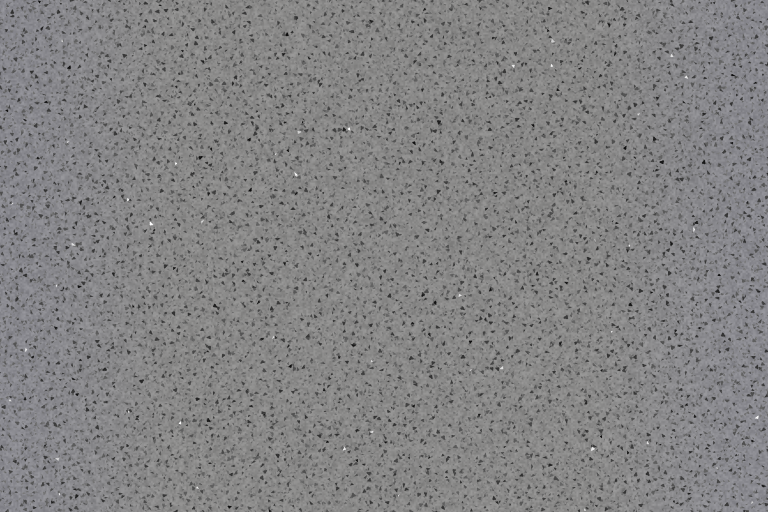
Reproduce this texture procedurally as a WebGL 2 fragment shader.

```glsl
#version 300 es
precision highp float;
precision highp int;
// Grey quartz slab: a finely grained base sprinkled with small dark chips
// and a few bright sparkles. Each fleck layer is a jittered grid of randomly
// turned, uneven ellipses, laid over two octaves of value noise.

uniform vec2 u_resolution;
out vec4 outColor;

const float TAU = 6.2831853;

// Integer hash: three random values in 0..1 for a cell and a seed
vec3 hash3(ivec2 cell, int seed) {
    uvec3 v = uvec3(ivec3(cell, seed)) * 1664525u + 1013904223u;
    v.x += v.y * v.z;
    v.y += v.z * v.x;
    v.z += v.x * v.y;
    v ^= v >> 16u;
    v.x += v.y * v.z;
    v.y += v.z * v.x;
    v.z += v.x * v.y;
    return vec3(v >> 8u) / 16777216.0;
}

// Smooth value noise in 0..1
float valueNoise(vec2 p, int seed) {
    ivec2 cell = ivec2(floor(p));
    vec2 f = fract(p);
    f = f * f * (3.0 - 2.0 * f);
    float bottom = mix(hash3(cell, seed).x, hash3(cell + ivec2(1, 0), seed).x, f.x);
    float top = mix(hash3(cell + ivec2(0, 1), seed).x, hash3(cell + ivec2(1, 1), seed).x, f.x);
    return mix(bottom, top, f.y);
}

// Approximate signed distance to an ellipse with an uneven outline
float chipDistance(vec2 d, vec2 radii, float angle, float phase) {
    float c = cos(angle), s = sin(angle);
    vec2 q = vec2(c * d.x + s * d.y, c * d.y - s * d.x) / radii;
    float outline = 1.0 + 0.22 * sin(3.0 * atan(q.y, q.x + 1e-5) + phase);
    return (length(q) - outline) * radii.y;
}

// Scatters flecks over a colour; sizes and softness are in cell units
vec3 scatterFlecks(vec3 color, vec2 p, float cells, int seed, float chance,
                   vec2 sizeRange, vec2 toneRange, float pixel) {
    vec2 grid = p * cells;
    ivec2 home = ivec2(floor(grid));
    float soft = 0.65 * pixel * cells;
    for (int y = -1; y <= 1; y++) {
        for (int x = -1; x <= 1; x++) {
            ivec2 cell = home + ivec2(x, y);
            vec3 place = hash3(cell, seed);
            if (place.z > chance) continue;
            vec3 shape = hash3(cell, seed + 1);
            vec3 look = hash3(cell, seed + 2);
            float size = mix(sizeRange.x, sizeRange.y, shape.x);
            vec2 radii = size * vec2(1.0, mix(0.45, 0.85, shape.y));
            vec2 offset = grid - vec2(cell) - place.xy;
            float d = chipDistance(offset, radii, shape.z * TAU, look.x * TAU);
            float cover = 1.0 - smoothstep(-soft, soft, d);
            vec3 tint = vec3(mix(toneRange.x, toneRange.y, look.y));
            color = mix(color, tint, cover);
        }
    }
    return color;
}

// Base stone: warm grey in the middle, cooler towards the sides
vec3 stoneBase(vec2 p, float across) {
    float fine = valueNoise(p * 290.0, 11) - 0.5;
    float coarse = valueNoise(p * 130.0, 12) - 0.5;
    float cloud = valueNoise(p * 3.0, 13) - 0.5;
    float side = smoothstep(0.25, 0.5, abs(across - 0.5));
    vec3 grey = mix(vec3(0.545, 0.543, 0.540), vec3(0.540, 0.540, 0.565), side);
    return grey + 0.085 * fine + 0.05 * coarse + 0.012 * cloud;
}

void main() {
    float pixel = 1.0 / u_resolution.y;
    vec2 p = gl_FragCoord.xy * pixel;
    vec3 color = stoneBase(p, gl_FragCoord.x / u_resolution.x);

    // Faint specks, common chips, then rare black chips
    color = scatterFlecks(color, p, 115.0, 20, 0.65, vec2(0.14, 0.32), vec2(0.39, 0.48), pixel);
    color = scatterFlecks(color, p, 64.0, 30, 0.85, vec2(0.11, 0.27), vec2(0.19, 0.40), pixel);
    color = scatterFlecks(color, p, 24.0, 40, 0.22, vec2(0.05, 0.10), vec2(0.05, 0.16), pixel);

    // Bright sparkles
    color = scatterFlecks(color, p, 16.0, 50, 0.08, vec2(0.025, 0.06), vec2(0.80, 1.0), pixel);

    outColor = vec4(clamp(color, 0.0, 1.0), 1.0);
}
```
